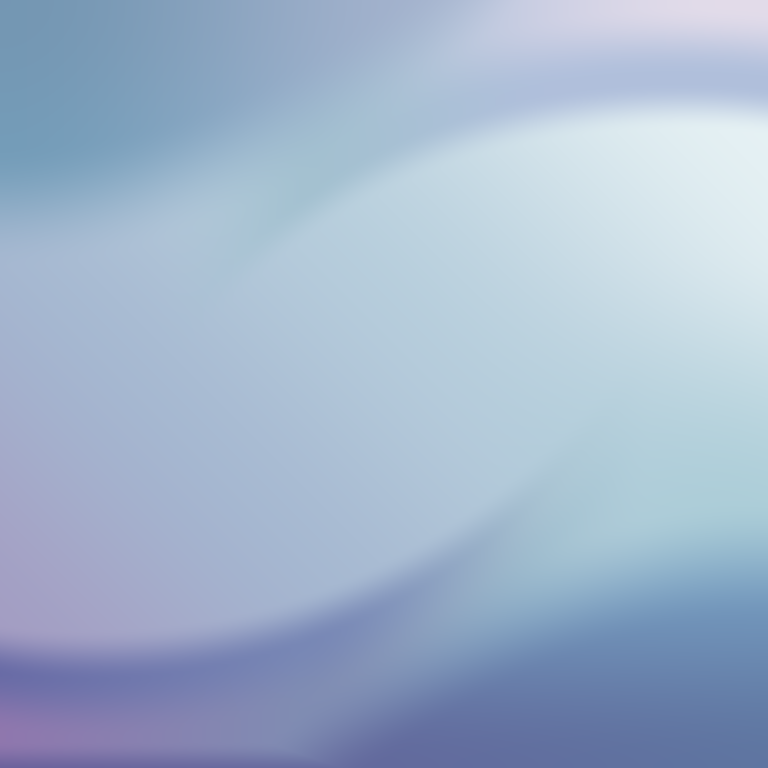
Write a Shadertoy shader that draws this background.

```glsl
// Soft abstract waves: a pale diagonal body between blurred blue, teal and violet folds.

// Smooth blend through three colours, with the middle one at position m.
vec3 ramp(vec3 a, vec3 b, vec3 c, float m, float t) {
    return t < m ? mix(a, b, clamp(t / m, 0.0, 1.0))
                 : mix(b, c, smoothstep(0.0, 1.0, (t - m) / (1.0 - m)));
}

// Diagonal gradient of the body, mauve at lower left to white at upper right.
vec3 bodyColor(vec2 p) {
    float s = 0.5 * (p.x + p.y);
    vec3 col = vec3(0.64, 0.61, 0.76);
    col = mix(col, vec3(0.645, 0.715, 0.815), smoothstep(0.05, 0.35, s));
    col = mix(col, vec3(0.72, 0.81, 0.865), smoothstep(0.28, 0.62, s));
    col = mix(col, vec3(0.90, 0.945, 0.955), smoothstep(0.55, 0.93, s));
    float teal = smoothstep(0.55, 1.0, p.x) * (1.0 - smoothstep(0.28, 0.68, p.y));
    return mix(col, vec3(0.64, 0.79, 0.83), 0.75 * teal);
}

// Folds above the body: blue band, pink glow, steel-blue corner.
vec3 upperFolds(vec3 col, vec2 p) {
    float d = 0.885 - p.x;
    float above = p.y - 0.842 + d * d * (0.48 + 0.55 * d * d);
    float fade = smoothstep(0.2, 0.42, p.x);
    vec3 band = mix(vec3(0.64, 0.755, 0.815), vec3(0.69, 0.75, 0.86),
                    smoothstep(0.38, 0.75, p.x));
    col = mix(col, band, fade * smoothstep(-0.012, 0.05, above));

    float glow = smoothstep(0.06, 0.15, above) * smoothstep(0.42, 0.95, p.x);
    col = mix(col, vec3(0.885, 0.86, 0.915), glow);

    float corner = p.y - 0.72 - 0.735 * p.x * p.x;
    vec3 steel = mix(vec3(0.455, 0.59, 0.70), vec3(0.65, 0.705, 0.81),
                     smoothstep(0.0, 0.62, p.x));
    steel += vec3(0.0, 0.025, 0.025) * (1.0 - smoothstep(0.75, 1.0, p.y));
    return mix(col, steel, smoothstep(-0.07, 0.09, corner));
}

// Folds below the body: indigo band, violet ridge, deep blue corner.
vec3 lowerFolds(vec3 col, vec2 p) {
    float e = p.x - 0.115;
    float below = 0.169 + e * e * (0.56 + 0.32 * e * e) - p.y;
    float fade = 1.0 - smoothstep(0.62, 0.85, p.x);
    vec3 band = ramp(vec3(0.41, 0.42, 0.65), vec3(0.47, 0.53, 0.71),
                     vec3(0.66, 0.77, 0.82), 0.5, p.x / 0.78);
    col = mix(col, band, fade * smoothstep(-0.012, 0.055, below));

    vec3 ridge = ramp(vec3(0.56, 0.465, 0.68), vec3(0.50, 0.55, 0.70),
                      vec3(0.63, 0.76, 0.82), 0.5, p.x / 0.78);
    col = mix(col, ridge, fade * smoothstep(0.05, 0.13, below));

    float r = 1.0 - p.x;
    float corner = 0.28 - 0.735 * r * r - p.y;
    float shade = max(smoothstep(-0.07, 0.09, corner),
                      1.0 - smoothstep(-0.01, 0.035, p.y));
    vec3 deep = mix(vec3(0.40, 0.37, 0.60), vec3(0.37, 0.46, 0.63), p.x);
    deep = mix(deep, vec3(0.46, 0.61, 0.75), smoothstep(0.0, 0.28, p.y));
    return mix(col, deep, shade);
}

void mainImage(out vec4 fragColor, in vec2 fragCoord) {
    vec2 p = fragCoord / iResolution.xy;
    vec3 col = bodyColor(p);
    col = upperFolds(col, p);
    col = lowerFolds(col, p);
    fragColor = vec4(col, 1.0);
}
```
